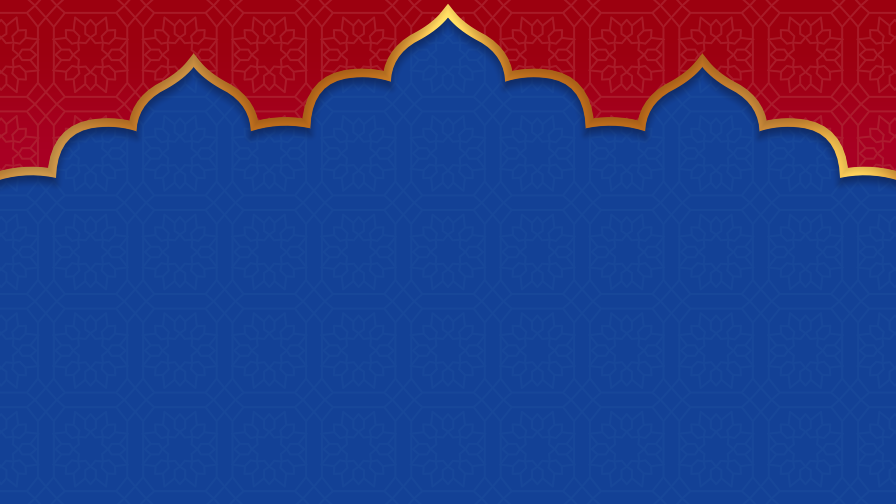
Give the GLSL for this background, as a WebGL 1 fragment shader.

```glsl
precision highp float;
uniform vec2 u_resolution;

// Lengths are in design units: the canvas is 432 units high, y runs down.
const float CANVAS_HEIGHT = 432.0;
const float TRIM_WIDTH = 7.4;
const vec2 ARCH_STEP = vec2(218.0, 42.5);
const vec2 PEAK = vec2(0.0, 15.0);
const vec2 TILE = vec2(76.6, 84.5);
const float LINE_HALF_WIDTH = 0.85;
const float SHADOW_DROP = 5.0;
const vec3 BLUE = vec3(0.075, 0.255, 0.59);
const vec3 BLUE_LINE = vec3(0.105, 0.295, 0.61);
const vec3 SHADOW = vec3(0.05, 0.13, 0.32);
const vec3 RED_TOP = vec3(0.61, 0.0, 0.06);
const vec3 RED_LOW = vec3(0.66, 0.0, 0.14);
const vec3 RED_LINE = vec3(0.70, 0.19, 0.23);
const vec3 GOLD_DARK = vec3(0.70, 0.40, 0.10);
const vec3 GOLD_PALE = vec3(0.77, 0.57, 0.28);
const vec3 GOLD_BRIGHT = vec3(1.0, 0.85, 0.38);

float segment(vec2 p, vec2 a, vec2 b) {
  vec2 ab = b - a;
  return length(p - a - ab * clamp(dot(p - a, ab) / dot(ab, ab), 0.0, 1.0));
}

// Adds a quadratic curve to the distance and finds which side p lies on.
void trace(vec2 p, vec2 a, vec2 b, vec2 c, inout float dist, inout float side) {
  vec2 from = a;
  for (int i = 1; i <= 8; i++) {
    float t = float(i) / 8.0;
    vec2 to = mix(mix(a, b, t), mix(b, c, t), t);
    dist = min(dist, segment(p, from, to));
    if (p.x >= from.x && p.x < to.x) {
      float edgeY = mix(from.y, to.y, (p.x - from.x) / (to.x - from.x));
      side = p.y > edgeY ? 1.0 : -1.0;
    }
    from = to;
  }
}

// Signed distance to the scalloped edge, positive in the blue field.
float archEdge(vec2 p) {
  float dist = 1000.0;
  float side = 1.0;
  for (int k = 0; k < 2; k++) {
    vec2 q = vec2(abs(p.x), p.y) - ARCH_STEP * float(k);
    vec2 m = vec2(abs(q.x), q.y);
    // Pointed arch, with its tangent extended to keep the tip sharp
    dist = min(dist, segment(m, PEAK - vec2(12.0, 15.0), PEAK));
    trace(m, PEAK, vec2(8.0, 25.0), vec2(23.0, 33.5), dist, side);
    trace(m, vec2(23.0, 33.5), vec2(48.0, 45.5), vec2(49.0, 70.0), dist, side);
    // Round shoulder, then shallow link
    trace(q, vec2(49.0, 70.0), vec2(68.0, 64.0), vec2(88.0, 67.5), dist, side);
    trace(q, vec2(88.0, 67.5), vec2(117.0, 73.0), vec2(118.0, 110.0), dist, side);
    trace(q, vec2(118.0, 110.0), vec2(144.0, 104.5), vec2(169.0, 112.5), dist, side);
  }
  return dist * side;
}

// Distance to the lattice lines: framed tiles around eightfold rosettes.
float lattice(vec2 p) {
  vec2 q = abs(mod(p + 0.5 * TILE, TILE) - 0.5 * TILE);
  vec2 h = 0.5 * TILE;
  vec2 top = vec2(22.0, 36.0);
  vec2 flank = vec2(31.5, 24.0);
  vec2 topTip = vec2(29.0, h.y);
  vec2 flankTip = vec2(h.x, 32.0);
  float d = segment(q, vec2(0.0, top.y), top);
  d = min(d, segment(q, top, topTip));
  d = min(d, segment(q, vec2(flank.x, 0.0), flank));
  d = min(d, segment(q, flank, flankTip));
  d = min(d, segment(q, topTip, flankTip));
  d = min(d, segment(q, top, flank));
  // Rosette: inner star, petals and outer points
  float sector = 0.785398;
  float angle = abs(mod(atan(q.y, q.x + 0.0001) + 0.5 * sector, sector) - 0.5 * sector);
  vec2 f = length(q) * vec2(cos(angle), sin(angle));
  d = min(d, segment(f, vec2(15.0, 0.0), vec2(10.0, 4.14)));
  d = min(d, segment(f, vec2(15.0, 0.0), vec2(18.0, 4.5)));
  d = min(d, segment(f, vec2(18.0, 4.5), vec2(25.0, 4.5)));
  d = min(d, segment(f, vec2(25.0, 4.5), vec2(30.0, 0.0)));
  return min(d, segment(f, vec2(25.0, 4.5), vec2(32.0, 13.25)));
}

float glow(float x, float center, float width) {
  float t = (x - center) / width;
  return exp(-t * t);
}

void main() {
  float unit = CANVAS_HEIGHT / u_resolution.y;
  vec2 p = (gl_FragCoord.xy - 0.5 * u_resolution) * unit;
  vec2 design = vec2(p.x, 0.5 * CANVAS_HEIGHT - p.y);
  float edge = archEdge(design);
  float aa = 0.6 * unit;
  float line = 1.0 - smoothstep(LINE_HALF_WIDTH - aa, LINE_HALF_WIDTH + aa, lattice(p));

  // Patterned fields
  vec3 blue = mix(BLUE, BLUE_LINE, 0.55 * line);
  vec3 red = mix(RED_TOP, RED_LOW, smoothstep(30.0, 145.0, design.y));
  red = mix(red, RED_LINE, 0.55 * line);

  // Soft shadow under the trim
  float shadowEdge = archEdge(design - vec2(0.0, SHADOW_DROP));
  blue = mix(blue, SHADOW, 0.7 * (1.0 - smoothstep(-6.0, 7.0, shadowEdge)));

  // Metallic trim with highlights along its length
  float pale = glow(p.x, -350.0, 55.0) + 0.8 * glow(p.x, -225.0, 35.0)
             + 0.6 * glow(p.x, 265.0, 40.0);
  float bright = glow(p.x, 0.0, 36.0) + 0.85 * glow(p.x, 350.0, 38.0);
  vec3 gold = mix(GOLD_DARK, GOLD_PALE, clamp(pale, 0.0, 1.0));
  gold = mix(gold, GOLD_BRIGHT, clamp(bright, 0.0, 1.0));
  gold *= 0.94 + 0.12 * smoothstep(-TRIM_WIDTH, 0.0, edge);

  vec3 color = mix(red, gold, smoothstep(-aa, aa, edge + TRIM_WIDTH));
  color = mix(color, blue, smoothstep(-aa, aa, edge));
  gl_FragColor = vec4(color, 1.0);
}
```
